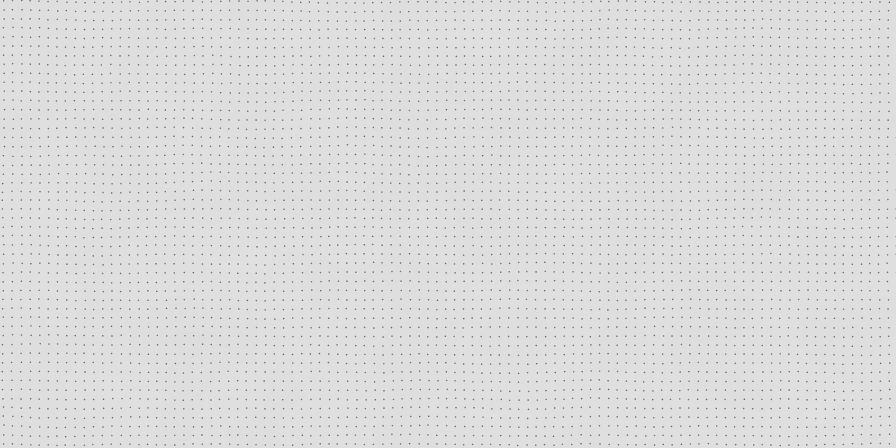
This pattern is drawn by a Shadertoy shader. Its source:

```glsl
// Fine grid of small grey dots on pale paper, gently warped by slow noise.

#define ROWS 49.6                // dot pitches per canvas height
#define PHASE vec2(0.38, 0.20)   // first dot, in pitches from the top left
#define DOT_RADIUS 0.082         // in pitches
#define WARP_AMOUNT 0.26         // slow drift of the rows and columns
#define WARP_SCALE 0.11          // noise cells per pitch
#define JITTER 0.10              // independent shift of each dot
#define INK_VARIATION 0.18
#define PAPER_VARIATION 0.008
#define PAPER vec3(0.873)
#define INK vec3(0.41)

vec2 hash2(vec2 p) {
    vec3 q = fract(p.xyx * vec3(0.1031, 0.1030, 0.0973));
    q += dot(q, q.yzx + 33.33);
    return fract((q.xx + q.yz) * q.zy);
}

float cornerGradient(vec2 cell, vec2 offset) {
    float angle = 6.28318 * hash2(cell + 57.0).x;
    return dot(vec2(cos(angle), sin(angle)), offset);
}

float gradientNoise(vec2 p) {
    vec2 cell = floor(p);
    vec2 f = fract(p);
    vec2 u = f * f * f * (f * (f * 6.0 - 15.0) + 10.0);
    vec2 e = vec2(1.0, 0.0);
    float low = mix(cornerGradient(cell, f),
                    cornerGradient(cell + e.xy, f - e.xy), u.x);
    float high = mix(cornerGradient(cell + e.yx, f - e.yx),
                     cornerGradient(cell + e.xx, f - e.xx), u.x);
    return mix(low, high, u.y);
}

// Displacement of one dot from its regular grid position
vec2 dotOffset(vec2 id) {
    vec2 q = id * WARP_SCALE;
    vec2 drift = vec2(gradientNoise(q + 13.7), gradientNoise(q + 71.3));
    return WARP_AMOUNT * drift + JITTER * (hash2(id + 9.0) - 0.5);
}

void mainImage(out vec4 fragColor, in vec2 fragCoord) {
    // Grid coordinates, measured from the top left
    float pixel = ROWS / iResolution.y;
    vec2 p = vec2(fragCoord.x, iResolution.y - fragCoord.y) * pixel;
    vec2 grid = p - PHASE + 0.5;
    vec2 id = floor(grid);
    vec2 local = fract(grid) - 0.5;

    // Antialiased dot
    float edge = length(local - dotOffset(id)) - DOT_RADIUS;
    float coverage = clamp(0.5 - edge / pixel, 0.0, 1.0);
    coverage *= 1.0 - INK_VARIATION * hash2(id + 31.0).y;

    // Faint cloudiness in the paper
    vec3 paper = PAPER + PAPER_VARIATION * gradientNoise(p * 0.12 + 40.0);
    fragColor = vec4(mix(paper, INK, coverage), 1.0);
}
```
